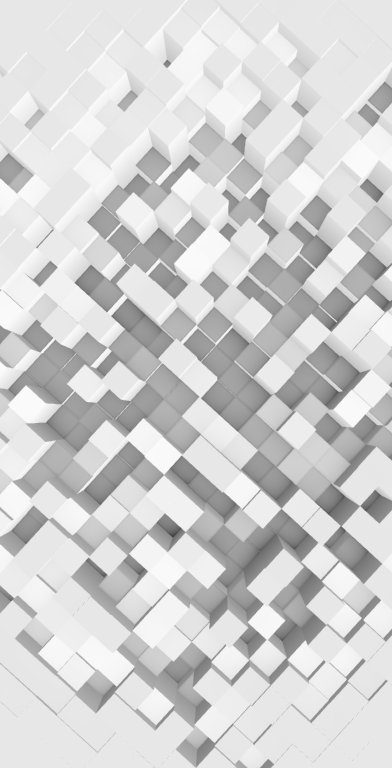
A WebGL 1 fragment shader for this background:

```glsl
precision highp float;
// A tilted grid of pale square blocks sunk to random depths, seen from above.
// Each view ray walks the grid cell by cell until it meets a top or a wall;
// tops get soft directional occlusion from the taller blocks around them.

uniform vec2 u_resolution;

#define CELL_SIZE 0.036
#define TILT 0.74
#define MAX_DEPTH 0.135
#define VANISHING_POINT vec2(0.03, -0.04)
#define FIELD_CENTER vec2(0.025, 0.01)
#define SUNK_SHARE 0.74
#define TOP_TONE 0.905
#define FLOOR_TONE 0.66
#define SHADOW 0.22
#define SAMPLES 3

float hash(vec2 p) {
  vec3 q = fract(vec3(p.xyx) * vec3(0.1031, 0.1030, 0.0973));
  q += dot(q, q.yzx + 33.33);
  return fract((q.x + q.y) * q.z);
}

// Grid axes: x runs to the lower right, y to the upper right.
vec2 toGrid(vec2 p) {
  float c = cos(TILT), s = sin(TILT);
  return vec2(c * p.x - s * p.y, s * p.x + c * p.y) / CELL_SIZE;
}

vec2 fromGrid(vec2 g) {
  float c = cos(TILT), s = sin(TILT);
  return vec2(c * g.x + s * g.y, c * g.y - s * g.x) * CELL_SIZE;
}

// Relative depth of a block, 0 at the upper plane and 1 at the floor.
float blockDepth(vec2 id) {
  vec2 world = fromGrid(id + 0.5) + VANISHING_POINT - FIELD_CENTER;
  float activity = 1.0 - smoothstep(0.16, 0.48, length(world * vec2(1.0, 0.85)));
  float chance = hash(id + 71.0);
  float amount = hash(id + 213.0);
  float sunk = min(1.0, 0.3 + 0.95 * amount) * mix(0.6, 1.0, activity);
  float raised = 0.32 * amount * amount * smoothstep(0.0, 0.5, activity);
  return chance < SUNK_SHARE * activity ? sunk : raised;
}

// Shadow on a top, strongest beside blocks that stand towards the light.
float occlusion(vec2 g, vec2 id, float depth) {
  float sum = 0.0;
  for (int j = -1; j <= 1; j++) {
    for (int i = -1; i <= 1; i++) {
      vec2 side = vec2(float(i), float(j));
      float drop = max(depth - blockDepth(id + side), 0.0);
      float gap = length(max(abs(g - id - side - 0.5) - 0.5, 0.0));
      float weight = mix(0.35, 1.0, 0.5 + 0.5 * side.x);
      weight *= i != 0 && j != 0 ? 0.5 : 1.0;
      sum += drop * weight * exp(-3.0 * gap);
    }
  }
  return SHADOW * sum;
}

float topShade(vec2 g, vec2 id, float depth) {
  float tone = mix(TOP_TONE, FLOOR_TONE, smoothstep(0.12, 0.8, depth));
  float glow = smoothstep(0.03, 0.16, depth) * (1.0 - smoothstep(0.2, 0.6, depth));
  vec2 rim = 0.5 - abs(g - id - 0.5);
  float seam = 1.0 - smoothstep(0.0, 0.09, min(rim.x, rim.y));
  tone += 0.08 * glow - 0.05 * seam * smoothstep(0.2, 0.6, depth);
  return tone - occlusion(g, id, depth);
}

float wallShade(vec2 normal, float below) {
  float alongX = normal.x > 0.0 ? 0.98 : 0.56;
  float alongY = normal.y > 0.0 ? 0.68 : 0.87;
  float tone = abs(normal.x) > 0.5 ? alongX : alongY;
  return tone - 0.16 * below;
}

// Follow the view ray outwards and down through the grid.
float scene(vec2 p) {
  vec2 ray = toGrid(p - VANISHING_POINT) + 0.00013;
  vec2 heading = sign(ray);
  vec2 id = floor(ray);
  vec2 normal = vec2(0.0);
  float reached = 0.0;
  for (int i = 0; i < 10; i++) {
    float depth = blockDepth(id);
    if (reached > depth) return wallShade(normal, reached - depth);
    vec2 exits = ((id + step(0.0, ray)) / ray - 1.0) / MAX_DEPTH;
    float leave = min(exits.x, exits.y);
    if (depth <= leave) {
      return topShade(ray * (1.0 + depth * MAX_DEPTH), id, depth);
    }
    vec2 axis = exits.x < exits.y ? vec2(1.0, 0.0) : vec2(0.0, 1.0);
    normal = -heading * axis;
    id += heading * axis;
    reached = leave;
  }
  return FLOOR_TONE;
}

void main() {
  // Average a small grid of samples to smooth the edges.
  float tone = 0.0;
  for (int j = 0; j < SAMPLES; j++) {
    for (int i = 0; i < SAMPLES; i++) {
      vec2 jitter = (vec2(float(i), float(j)) + 0.5) / float(SAMPLES) - 0.5;
      vec2 pixel = gl_FragCoord.xy + 1.3 * jitter;
      tone += clamp(scene((pixel - 0.5 * u_resolution) / u_resolution.y), 0.0, 0.98);
    }
  }
  gl_FragColor = vec4(vec3(tone / float(SAMPLES * SAMPLES)), 1.0);
}
```
